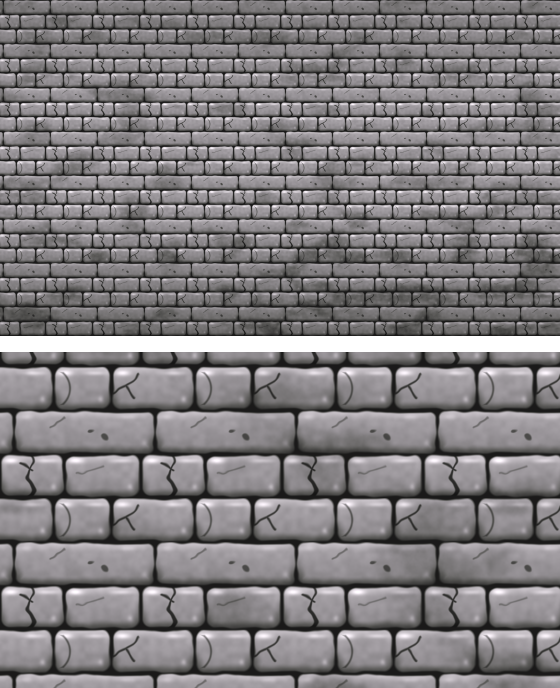
Top, the full canvas; bottom, a detail of the centre.
A WebGL 2 fragment shader for this texture:

```glsl
#version 300 es
precision highp float;
// Grey cartoon stone wall: a tile of three courses (one long block, then two
// courses of two small stones) repeated about 12 x 7.7 times. Stones are rounded
// boxes with glossy rims, cracks and pits; noise adds grime across the wall.
uniform vec2 u_resolution;
out vec4 fragColor;

const float TILE = 64.5;    // tile width; the canvas is 768 units wide
const float COURSE = 20.0;  // height of one course

float hash(vec2 p) {
  p = fract(p * vec2(0.1031, 0.1137));
  p += dot(p, p.yx + 33.3);
  return fract((p.x + p.y) * p.x * 7.31);
}

float noise(vec2 p) {
  vec2 i = floor(p), f = fract(p);
  f = f * f * (3.0 - 2.0 * f);
  return mix(mix(hash(i), hash(i + vec2(1, 0)), f.x),
             mix(hash(i + vec2(0, 1)), hash(i + vec2(1, 1)), f.x), f.y);
}

float fbm(vec2 p) {
  float sum = 0.0, amp = 0.5;
  for (int i = 0; i < 4; i++) {
    sum += amp * noise(p);
    p = p * 2.03 + 17.0;
    amp *= 0.5;
  }
  return sum;
}

float segment(vec2 p, vec2 a, vec2 b) {
  vec2 ab = b - a;
  return length(p - a - ab * clamp(dot(p - a, ab) / dot(ab, ab), 0.0, 1.0));
}

float roundBox(vec2 p, vec2 halfSize, float r) {
  vec2 q = abs(p) - halfSize + r;
  return length(max(q, 0.0)) + min(max(q.x, q.y), 0.0) - r;
}

float stroke(float d, float width) {
  return 1.0 - smoothstep(width - 0.5, width + 0.5, d);
}

float glint(vec2 p, vec2 size) {
  p /= size;
  return exp(-dot(p, p));
}

// Dark cracks, scratches and pits; p is in the course, y measured downward.
float damage(vec2 p, int course) {
  vec2 w = p + 1.6 * (vec2(noise(p * 0.35), noise(p * 0.35 + 40.0)) - 0.5);
  if (course == 0) {
    float pits = max(stroke(length(w - vec2(41.5, 12.0)), 1.3),
                     stroke(length(w - vec2(35.0, 9.5)), 1.0));
    float scratch = stroke(segment(w, vec2(17, 8), vec2(23, 4)), 0.6);
    return max(0.6 * pits, 0.4 * scratch);
  }
  if (course == 1) {
    float split = abs(w.x - 7.5 - 1.6 * sin(p.y * 0.5)) - 0.5 * smoothstep(4.0, 16.0, p.y);
    float branch = segment(w, vec2(3, 4), vec2(8.5, 7));
    float scratch = stroke(segment(w, vec2(29, 9), vec2(40, 5)), 0.4);
    return max(0.85 * stroke(min(split, branch), 0.55), 0.35 * scratch);
  }
  float fork = min(segment(w, vec2(45, 12), vec2(51, 9)),
               min(segment(w, vec2(51, 9), vec2(57, 4)), segment(w, vec2(51, 9), vec2(55, 14))));
  float arc = max(abs(length(p - vec2(16, 10)) - 9.5), abs(p.y - 10.0) - 7.0);
  arc = p.x < 18.0 ? 9.0 : arc;
  return max(0.8 * stroke(fork, 0.5), 0.6 * stroke(arc, 0.4));
}

vec3 wall(vec2 p) {
  // Find the stone: course, start of the first stone and its width
  int course = int(mod(floor(p.y / COURSE), 3.0));
  vec2 inCourse = vec2(mod(p.x - 4.5, TILE), mod(p.y, COURSE));
  float start = course == 0 ? 0.0 : course == 1 ? 23.0 : 18.0;
  float width = course == 0 ? TILE : course == 1 ? 35.0 : 26.5;
  float x = mod(inCourse.x - start, TILE);
  float second = step(width, x);
  x -= second * width;
  width = mix(width, TILE - width, second);
  vec2 c = vec2(x - 0.5 * width, 0.5 * COURSE - inCourse.y);
  vec2 halfSize = vec2(0.5 * width, 0.5 * COURSE);

  // Uneven outline
  vec2 seed = c * 0.2 + 31.0 * vec2(float(course) + 1.0, second + 1.0);
  float d = roundBox(c, halfSize, course == 0 ? 3.5 : 4.5) + 1.2 * (noise(seed) - 0.5);

  // Body, bevel and gloss
  float up = c.y / halfSize.y;
  float tone = 0.58 + 0.06 * up + 0.05 * (noise(seed * 1.7) - 0.5);
  float rim = smoothstep(-5.0, -1.0, d);
  tone += rim * (up > 0.0 ? 0.12 * up : 0.26 * up);
  tone -= 0.07 * rim * smoothstep(0.8, 1.0, abs(c.x) / halfSize.x);
  float gloss = course == 0 ? 0.12 : 0.3;
  vec2 corner = vec2(halfSize.x - 5.0, halfSize.y - 3.0);
  tone += gloss * (glint(c - corner * vec2(-1, 1), vec2(3.5, 1.3))
                 + 0.6 * glint(c - corner * vec2(0.7, 1), vec2(5.0, 1.0))
                 + 0.5 * glint(c - corner * vec2(1, -0.7), vec2(1.2, 1.4)));

  // Grime and the darkening toward top and bottom
  float low = smoothstep(285.0, 370.0, p.y);
  float grime = smoothstep(0.46, 0.72, fbm(p * vec2(0.022, 0.04) + 5.0));
  grime *= 0.35 + 0.65 * fbm(p * 0.16);
  tone *= 1.0 - (0.3 + 0.2 * low) * grime;
  tone *= 0.86 + 0.17 * smoothstep(0.0, 150.0, p.y) - 0.13 * low
        - 0.13 * smoothstep(370.0, 460.0, p.y);
  tone += 0.05 * (fbm(p * 0.3) - 0.5);

  tone *= 1.0 - 0.85 * damage(inCourse, course);
  tone = mix(tone, 0.1, smoothstep(-1.35, -0.1, d));
  return tone * mix(vec3(1.0, 0.99, 0.97), vec3(1.015, 0.985, 1.015), smoothstep(0.3, 0.6, tone));
}

void main() {
  // Average 3 x 3 samples for smooth edges
  vec3 sum = vec3(0.0);
  for (int i = 0; i < 9; i++) {
    vec2 offset = (vec2(i % 3, i / 3) - 1.0) / 3.0;
    vec2 pos = gl_FragCoord.xy + offset;
    sum += wall(vec2(pos.x, u_resolution.y - pos.y) * vec2(768, 460) / u_resolution);
  }
  fragColor = vec4(sum / 9.0, 1.0);
}
```
